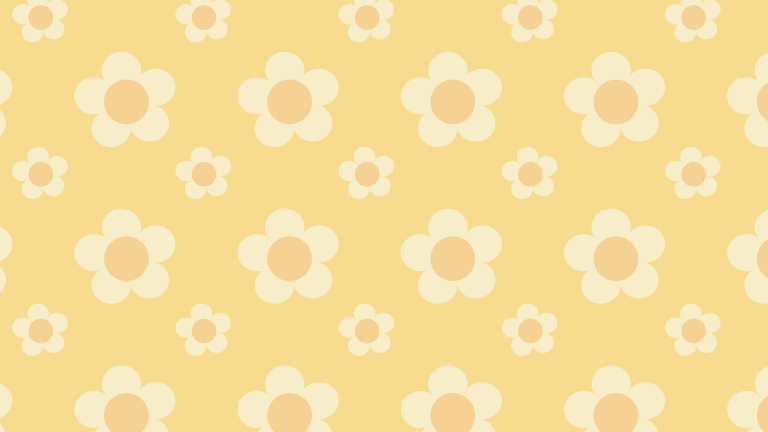
This pattern is drawn by a Shadertoy shader. Its source:

```glsl
// Pastel daisy wallpaper: large and small five-petal flowers on a half-drop
// lattice. Each size has its own repeated cell holding one flower, built from
// circle distances. All lengths are fractions of the canvas height.

#define PERIOD vec2(0.37778, 0.36285)
#define LARGE_CENTER vec2(0.67037, 0.40116)
#define SMALL_CENTER vec2(0.85, 0.59653)
#define SMALL_SCALE 0.55
#define PETAL_COUNT 5
#define PETAL_RADIUS 0.0442
#define PETAL_RING 0.0738
#define PETAL_TURN 1.719
#define PETAL_STRETCH vec2(1.03, 0.97)
#define PETAL_LIFT 0.0021
#define CORE_RADIUS 0.0518

const float TAU = 6.2831853;
const vec3 BACKGROUND = vec3(0.97, 0.86, 0.56);
const vec3 PETAL_COLOR = vec3(0.97, 0.93, 0.79);
const vec3 CORE_COLOR = vec3(0.96, 0.82, 0.58);

// Offset from the nearest lattice point through the given center
vec2 repeatAround(vec2 p, vec2 center) {
    return (fract((p - center) / PERIOD + 0.5) - 0.5) * PERIOD;
}

// Signed distance to the union of slightly widened round petals
float petalDistance(vec2 p) {
    p = (p - vec2(0.0, PETAL_LIFT)) / PETAL_STRETCH;
    float d = 1e3;
    for (int i = 0; i < PETAL_COUNT; i++) {
        float angle = PETAL_TURN + TAU * float(i) / float(PETAL_COUNT);
        vec2 petalCenter = PETAL_RING * vec2(cos(angle), sin(angle));
        d = min(d, length(p - petalCenter) - PETAL_RADIUS);
    }
    return d;
}

// Antialiased coverage of the inside of a shape
float coverage(float d, float pixel) {
    return clamp(0.5 - d / pixel, 0.0, 1.0);
}

// Paint one flower of the given scale over a base color
vec3 paintFlower(vec3 base, vec2 p, float scale, float pixel) {
    p /= scale;
    pixel /= scale;
    base = mix(base, PETAL_COLOR, coverage(petalDistance(p), pixel));
    return mix(base, CORE_COLOR, coverage(length(p) - CORE_RADIUS, pixel));
}

void mainImage(out vec4 fragColor, in vec2 fragCoord) {
    vec2 p = fragCoord / iResolution.y;
    float pixel = 1.0 / iResolution.y;

    vec3 color = BACKGROUND;
    color = paintFlower(color, repeatAround(p, LARGE_CENTER), 1.0, pixel);
    color = paintFlower(color, repeatAround(p, SMALL_CENTER), SMALL_SCALE, pixel);
    fragColor = vec4(color, 1.0);
}
```
